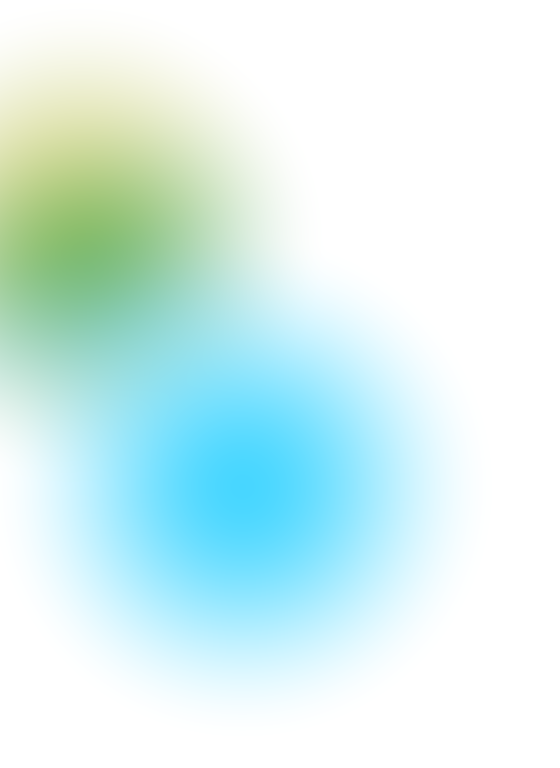
This background is drawn by a WebGL 1 fragment shader. Its source:

```glsl
precision highp float;

uniform vec2 u_resolution;

// Places and sizes, in canvas heights
#define BLUE_CENTER vec2(0.316, 0.366)
#define BLUE_RADIUS 0.335
#define GREEN_CENTER vec2(0.106, 0.682)
#define GREEN_RADIUS 0.325
#define TINT_AXIS vec2(-0.30, 0.954)

// Colours
#define PAPER vec3(1.0)
#define SKY_BLUE vec3(0.28, 0.84, 1.0)
#define LEAF_GREEN vec3(0.51, 0.735, 0.42)
#define OLIVE_YELLOW vec3(0.78, 0.80, 0.43)
#define SEA_GREEN vec3(0.39, 0.73, 0.60)

// Soft disc: 1 at the center, easing to 0 at the radius
float glow(vec2 point, vec2 center, float radius) {
  return 1.0 - smoothstep(0.0, radius, distance(point, center));
}

// Tint running from sea green at the bottom to olive at the top
vec3 leafTint(vec2 point) {
  float height = dot(point - GREEN_CENTER, TINT_AXIS);
  vec3 lower = mix(SEA_GREEN, LEAF_GREEN, smoothstep(-0.15, 0.03, height));
  return mix(lower, OLIVE_YELLOW, smoothstep(-0.03, 0.19, height));
}

void main() {
  vec2 point = gl_FragCoord.xy / u_resolution.y;

  // The blue glow lies over the green one
  vec3 color = PAPER;
  color = mix(color, leafTint(point), glow(point, GREEN_CENTER, GREEN_RADIUS));
  color = mix(color, SKY_BLUE, glow(point, BLUE_CENTER, BLUE_RADIUS));

  gl_FragColor = vec4(color, 1.0);
}
```
